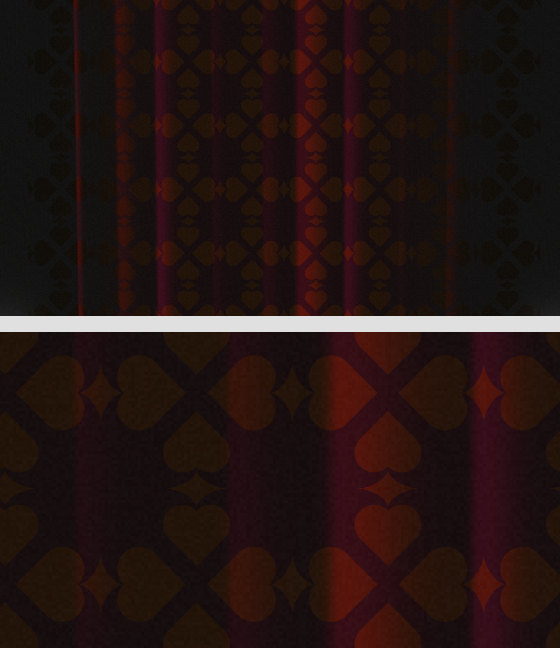
Top, the full canvas; bottom, a detail of the centre.
Write a Shadertoy shader that draws this pattern.

```glsl
// Dark draped curtain with a repeating print of four-heart crosses and small stars.

// Print layout, in canvas heights
const float CELL = 0.202;
const vec2 CROSS_CENTER = vec2(1.0, 0.6025);
const vec2 PRINT_EDGES = vec2(0.09, 1.71);

// Motif sizes, in cells: heart size and gap from the cross center
const vec2 SIDE_HEART = vec2(0.325, 0.055);
const vec2 UPPER_HEART = vec2(0.290, 0.095);
const vec2 SIDE_STAR = vec2(0.115, 0.155);
const vec2 UPPER_STAR = vec2(0.160, 0.095);
const float STAR_POWER = 0.65;

// Colours
const vec3 SHADE = vec3(0.074, 0.072, 0.071);
const vec3 MAROON = vec3(0.088, 0.052, 0.056);
const vec3 PRINT_SHADE = vec3(0.066, 0.052, 0.034);
const vec3 PRINT_BROWN = vec3(0.142, 0.080, 0.034);
const vec3 MAGENTA_LIGHT = vec3(0.165, 0.000, 0.062);
const vec3 RED_LIGHT = vec3(0.155, 0.004, 0.014);
const vec3 PRINT_LIGHT = vec3(0.270, 0.004, 0.010);
const vec3 FLOOR_GLOW = vec3(0.060);

// Folds: position, width, strength, redness
const int FOLD_COUNT = 9;
const vec4 FOLDS[FOLD_COUNT] = vec4[](
    vec4(0.243, 0.012, 0.75, 0.8),
    vec4(0.376, 0.036, 0.45, 0.9),
    vec4(0.500, 0.036, 0.90, 0.0),
    vec4(0.676, 0.026, 0.26, 0.2),
    vec4(0.838, 0.034, 0.34, 0.3),
    vec4(0.950, 0.062, 0.95, 0.5),
    vec4(1.096, 0.038, 0.85, 0.0),
    vec4(1.267, 0.016, 0.15, 0.5),
    vec4(1.420, 0.026, 0.28, 0.9));
const float FOLD_STEEPNESS = 0.22;
const float FOLD_FLARE = 0.022;
const float FOLD_WEAR = 0.15;
const float CREASES = 45.0;
const float CREASE_DEPTH = 0.35;
const float THREADS = 288.0;
const float GRAIN = 0.018;

float hash(vec2 p) {
    return fract(sin(dot(p, vec2(127.1, 311.7))) * 43758.5453);
}

float noise(vec2 p) {
    vec2 i = floor(p), f = fract(p);
    f *= f * (3.0 - 2.0 * f);
    return mix(mix(hash(i), hash(i + vec2(1, 0)), f.x),
               mix(hash(i + vec2(0, 1)), hash(i + vec2(1, 1)), f.x), f.y);
}

// Heart with its tip above the origin by the gap, lobes upward
float heartDistance(vec2 p, vec2 sizeGap) {
    p = vec2(abs(p.x), p.y - sizeGap.y) / sizeGap.x;
    vec2 notch = p - vec2(0.0, 1.0);
    vec2 side = p - 0.5 * max(p.x + p.y, 0.0);
    float body = sqrt(min(dot(notch, notch), dot(side, side))) * sign(p.x - p.y);
    float lobe = length(p - vec2(0.25, 0.75)) - sqrt(2.0) / 4.0;
    return (p.x + p.y > 1.0 ? lobe : body) * sizeGap.x;
}

// Concave four-pointed star, approximate distance
float starDistance(vec2 p, vec2 radii) {
    vec2 s = pow(abs(p) / radii, vec2(STAR_POWER));
    return (s.x + s.y - 1.0) * min(radii.x, radii.y);
}

float printDistance(vec2 uv) {
    vec2 q = abs(fract((uv - CROSS_CENTER) / CELL + 0.5) - 0.5);
    float d = min(heartDistance(q.yx, SIDE_HEART), heartDistance(q, UPPER_HEART));
    d = min(d, starDistance(q - vec2(0.5, 0.0), SIDE_STAR));
    d = min(d, starDistance(q - vec2(0.0, 0.5), UPPER_STAR));
    return d * CELL;
}

void mainImage(out vec4 fragColor, in vec2 fragCoord) {
    vec2 uv = fragCoord / iResolution.y;
    float soft = 0.6 / iResolution.y;
    float aspect = iResolution.x / iResolution.y;

    // Light caught by the folds, broken by fine vertical creases
    vec3 clothLight = vec3(0.0);
    float foldLight = 0.0;
    float crease = 1.0 + CREASE_DEPTH * (noise(vec2(uv.x * CREASES, uv.y)) - 0.5);
    for (int i = 0; i < FOLD_COUNT; i++) {
        vec4 fold = FOLDS[i];
        float flare = FOLD_FLARE * (0.5 - uv.y) * (1.0 - fold.x);
        float d = (uv.x - fold.x - flare) / fold.y;
        d /= d < 0.0 ? FOLD_STEEPNESS : 1.0;
        float wear = 1.0 - FOLD_WEAR * noise(vec2(float(i) * 7.3, uv.y * 5.0));
        float light = fold.z * exp(-d * d) * wear * crease;
        clothLight += light * mix(MAGENTA_LIGHT, RED_LIGHT, fold.w);
        foldLight += light;
    }

    // Cloth and print, fading into shade at both sides
    float ambient = smoothstep(0.15, 0.62, uv.x) * (1.0 - smoothstep(1.15, 1.6, uv.x));
    vec3 cloth = mix(SHADE, MAROON, ambient) + clothLight;
    vec3 print = mix(PRINT_SHADE, PRINT_BROWN, ambient) + foldLight * PRINT_LIGHT;
    float mask = 1.0 - smoothstep(-soft, soft, printDistance(uv));
    mask *= smoothstep(-soft, soft, uv.x - PRINT_EDGES.x);
    mask *= smoothstep(-soft, soft, PRINT_EDGES.y - uv.x);
    vec3 color = mix(cloth, print, 0.9 * mask);

    // Faint glow in the lower corners and woven grain
    float edge = min(uv.x, aspect - uv.x);
    color += FLOOR_GLOW * (1.0 - smoothstep(0.0, 0.2, edge)) * exp(-uv.y * 18.0);
    color += GRAIN * (hash(floor(uv * THREADS)) - 0.5);
    fragColor = vec4(color, 1.0);
}
```
